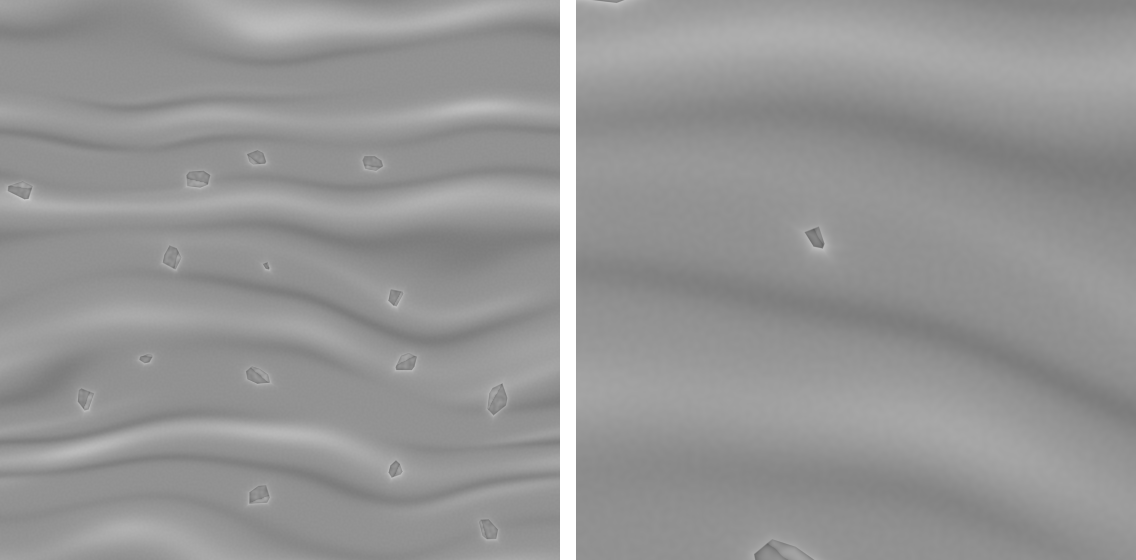
Left: the whole. Right: its middle third, enlarged.
Give the GLSL for this texture, as a Shadertoy shader.

```glsl
// Soft grey sand ripples with a few half-buried stones, seamless on all sides.
// Ripples are periodic crests and folds over a height bent by wrapping gradient
// noise; stones are random convex polygons scattered on a jittered wrapping grid.

const float TAU = 6.2831853;
const float SAND = 0.572;
const float RIDGES = 5.0;
const float STONE_GRID = 5.0;

vec2 hash2(vec2 p) {
    vec3 q = fract(p.xyx * vec3(0.1031, 0.1030, 0.0973));
    q += dot(q, q.yzx + 33.33);
    return fract((q.xx + q.yz) * q.zy);
}

vec2 direction(float angle) {
    return vec2(cos(angle), sin(angle));
}

float cornerSlope(vec2 cell, vec2 offset, vec2 period, float seed) {
    vec2 id = mod(cell, period) + seed;
    return dot(direction(TAU * hash2(id).x), offset);
}

// Gradient noise that wraps after a whole number of cells, about -0.7 to 0.7.
float gradientNoise(vec2 uv, vec2 period, float seed) {
    vec2 p = uv * period + hash2(vec2(seed, 5.0));
    vec2 cell = floor(p), f = fract(p);
    vec2 w = f * f * f * (f * (f * 6.0 - 15.0) + 10.0);
    vec2 e = vec2(1.0, 0.0);
    float low = mix(cornerSlope(cell, f, period, seed),
                    cornerSlope(cell + e.xy, f - e.xy, period, seed), w.x);
    float high = mix(cornerSlope(cell + e.yx, f - e.yx, period, seed),
                     cornerSlope(cell + e.xx, f - e.xx, period, seed), w.x);
    return mix(low, high, w.y);
}

// Repeating smooth bump, one per unit of phase.
float crest(float phase, float sharpness) {
    float a = TAU * phase;
    return exp(sharpness * (cos(a + 0.35 * sin(a)) - 1.0));
}

float rippleTone(vec2 uv) {
    float bend = 0.115 * gradientNoise(uv, vec2(2.0, 3.0), 11.0)
               + 0.035 * gradientNoise(uv, vec2(4.0, 5.0), 23.0);
    float height = uv.y + bend;

    // Main ridges, glowing in places along their length.
    float glow = gradientNoise(uv, vec2(3.0, 6.0), 37.0);
    float ridge = 0.035 + 0.085 * smoothstep(-0.45, 0.45, glow)
                + 0.09 * smoothstep(0.15, 0.5, glow);
    float tone = SAND + ridge * crest(height * RIDGES, 2.2);

    // Faint branches that fork away from the ridges.
    float branch = smoothstep(-0.1, 0.5, gradientNoise(uv, vec2(2.0, 4.0), 53.0));
    float drift = 0.07 * gradientNoise(uv, vec2(2.0, 3.0), 61.0);
    tone += 0.07 * branch * crest((height + drift) * 8.0, 2.0);

    // Dark folds on both flanks of each ridge.
    float shift = 0.5 + 0.45 * gradientNoise(uv, vec2(2.0, 5.0), 71.0);
    float depth = smoothstep(-0.5, 0.35, gradientNoise(uv, vec2(2.0, 6.0), 83.0));
    return tone - 0.085 * depth * crest(2.0 * RIDGES * height + shift, 1.6);
}

// Signed distance to a convex polygon with uneven sides.
float stoneDistance(vec2 p, float size, vec2 id) {
    float d = -1.0;
    for (float i = 0.0; i < 7.0; i++) {
        vec2 r = hash2(id * 7.0 + i + 3.0);
        vec2 normal = direction(TAU * (i + 0.7 * r.x) / 7.0);
        d = max(d, dot(p, normal) - size * mix(0.6, 1.05, r.y));
    }
    return d;
}

float addStone(float tone, vec2 p, vec2 id, vec2 uv, float pixel) {
    vec2 r = hash2(id + 101.0);
    float size = mix(0.006, 0.027, sqrt(r.x));
    vec2 axis = direction(TAU * r.y);
    vec2 q = vec2(dot(p, axis), 1.35 * dot(p, vec2(-axis.y, axis.x)));
    float d = stoneDistance(q, size, id);

    // Pale rim of sand, strongest below the stone.
    float below = 0.6 - 0.4 * clamp(p.y / size, -1.0, 1.0);
    float outside = max(d, 0.0);
    tone += 0.17 * below * exp(-outside / 0.0035) + 0.03 * exp(-outside / 0.012);

    // Two facets with a dark crease and a grainy face.
    float grain = gradientNoise(uv, vec2(120.0), 131.0);
    float split = q.y + 0.25 * q.x - 0.25 * size + 0.002 * grain;
    float facet = mix(0.565, 0.635, smoothstep(-pixel, pixel, split));
    float face = facet + 0.07 * grain - 0.09 * exp(-abs(split) / 0.0018);
    face -= 0.13 * exp(min(d, 0.0) / 0.0022);
    return mix(tone, face, 1.0 - smoothstep(-pixel, pixel, d));
}

float scatterStones(float tone, vec2 uv, float pixel) {
    vec2 home = floor(uv * STONE_GRID);
    for (float y = -1.0; y <= 1.0; y++) {
        for (float x = -1.0; x <= 1.0; x++) {
            vec2 cell = home + vec2(x, y);
            vec2 id = mod(cell, STONE_GRID) + 17.0;
            if (hash2(id + 59.0).x > 0.6) continue;
            vec2 center = (cell + 0.15 + 0.7 * hash2(id)) / STONE_GRID;
            tone = addStone(tone, uv - center, id, uv, pixel);
        }
    }
    return tone;
}

void mainImage(out vec4 fragColor, in vec2 fragCoord) {
    vec2 uv = fragCoord / iResolution.xy;
    float tone = rippleTone(uv) + 0.012 * gradientNoise(uv, vec2(210.0), 149.0);
    tone = scatterStones(tone, uv, 1.0 / iResolution.y);
    fragColor = vec4(vec3(clamp(tone, 0.0, 1.0)), 1.0);
}
```
